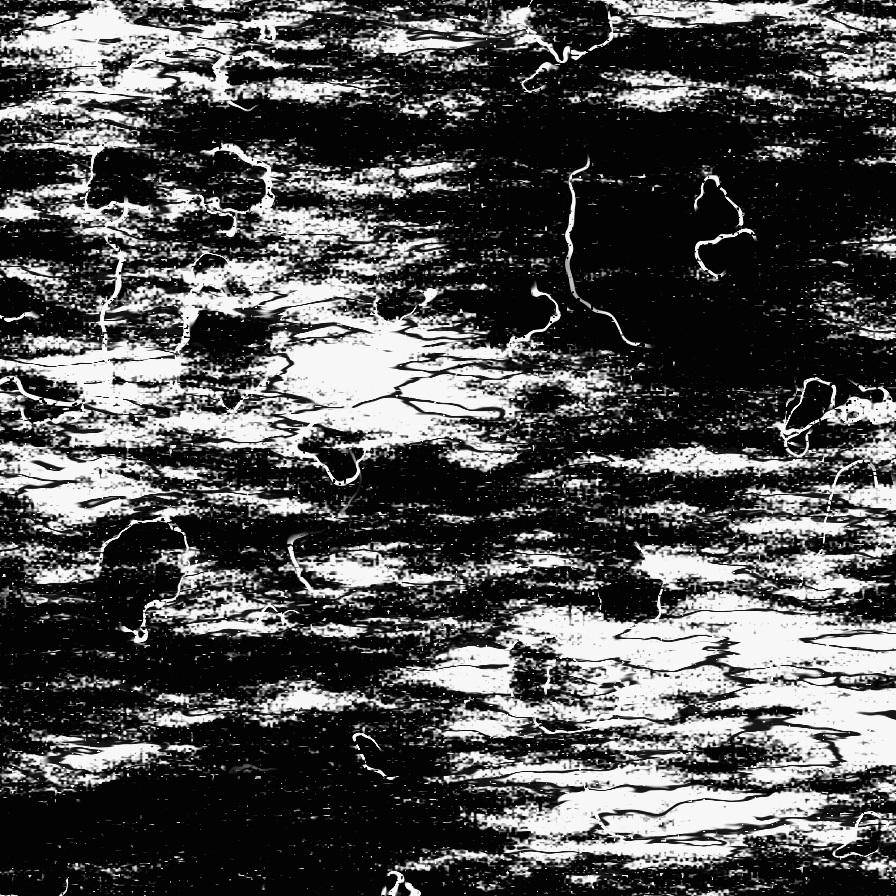
Write a Shadertoy shader that draws this texture.

```glsl
const float BLACK = 0.01;
const float WHITE = 0.97;
const int CURL_COUNT = 30;

float hash(vec2 p) {
    vec3 q = fract(p.xyx * vec3(0.1031, 0.1030, 0.0973));
    q += dot(q, q.yzx + 33.33);
    return fract((q.x + q.y) * q.z);
}

float noise(vec2 p) {
    vec2 cell = floor(p);
    vec2 f = fract(p);
    f = f * f * (3.0 - 2.0 * f);
    float low = mix(hash(cell), hash(cell + vec2(1, 0)), f.x);
    float high = mix(hash(cell + vec2(0, 1)), hash(cell + vec2(1, 1)), f.x);
    return mix(low, high, f.y);
}

// Four octaves, centred on zero
float fbm(vec2 p) {
    float sum = 0.0;
    float weight = 0.533;
    for (int i = 0; i < 4; i++) {
        sum += weight * (noise(p) - 0.5);
        p = p * 2.03 + vec2(17.3, 9.1);
        weight *= 0.5;
    }
    return sum;
}

vec2 wobble(vec2 p, float scale, float amount) {
    return p + amount * vec2(fbm(p * scale + 40.0), fbm(p * scale + 80.0));
}

// Bright and dark quarters with a soft upright seam and a hard level one
float quarterLight(vec2 p, float edge) {
    float side = 2.0 * smoothstep(0.42, 0.58, p.x) - 1.0;
    float below = 1.0 - 2.0 * smoothstep(-edge, edge, p.y - 0.5);
    return side * below;
}

// Level streaks: broad patches, bands and fine layers
float streaks(vec2 p) {
    float patches = fbm(p * vec2(2.6, 5.0) + 11.0);
    float bands = fbm(p * vec2(4.0, 30.0) + 23.0);
    float layers = fbm(p * vec2(15.0, 85.0) + 37.0);
    return 0.9 * patches + 1.05 * bands + 0.9 * layers;
}

// Thin dark wavy splits between layers
float cracks(vec2 p) {
    float level = abs(fbm(p * vec2(8.0, 46.0) + 61.0));
    return 1.0 - smoothstep(0.014, 0.042, level);
}

// Distance to the zero line of a noise field
float threadDistance(vec2 p, float scale) {
    float e = 0.002;
    float f = fbm(p * scale);
    float dx = fbm((p + vec2(e, 0)) * scale) - f;
    float dy = fbm((p + vec2(0, e)) * scale) - f;
    return abs(f) * e / max(length(vec2(dx, dy)), 0.0005);
}

float stroke(float dist, float width, float edge) {
    return 1.0 - smoothstep(width - edge, width + edge, dist);
}

// Open crooked loops: x is line, y is halo, z is shaded inside
vec3 curls(vec2 p, float edge) {
    vec3 result = vec3(0.0);
    vec2 bent = wobble(p, 13.0, 0.11);
    for (int i = 0; i < CURL_COUNT; i++) {
        float id = float(i);
        vec2 centre = vec2(hash(vec2(id, 3.0)), hash(vec2(id, 7.0)));
        float size = hash(vec2(id, 13.0));
        float radius = mix(0.010, 0.065, size * size);
        float turn = 6.2832 * hash(vec2(id, 19.0));
        vec2 q = bent - centre;
        q.y *= mix(0.8, 1.4, hash(vec2(id, 29.0)));
        float dist = length(q) - radius;
        float facing = dot(normalize(q + 0.00001), vec2(cos(turn), sin(turn)));
        float arc = smoothstep(-0.75, -0.45, facing);
        float width = mix(0.0010, 0.0042, noise(p * 24.0 + id));
        float inside = smoothstep(0.006, -0.006, dist) * step(0.35, size);
        result.x = max(result.x, arc * stroke(abs(dist), width, edge));
        result.y = max(result.y, arc * exp(-abs(dist) * 110.0));
        result.z = max(result.z, inside);
    }
    return result;
}

void mainImage(out vec4 fragColor, in vec2 fragCoord) {
    vec2 uv = fragCoord / iResolution.y;
    float edge = 0.7 / iResolution.y;
    vec2 p = uv + vec2(0.0, 0.025 * fbm(uv * vec2(11.0, 15.0)));

    // Grain: fine specks, short dashes and sparse dust
    float speck = noise(uv * vec2(330.0, 420.0)) - 0.5;
    float dash = noise(uv * vec2(70.0, 390.0) + 90.0) - 0.5;
    float dust = smoothstep(0.86, 0.95, noise(uv * vec2(210.0, 390.0) + 150.0));

    // Layered ground
    vec3 curl = curls(uv, edge);
    float margin = smoothstep(0.10, 0.0, uv.x);
    float level = streaks(p) + 0.09 * quarterLight(uv, edge);
    level += 0.38 * speck + 0.18 * dash - 0.16 * margin;
    level += 0.20 * curl.y - 0.20 * curl.z;
    float tone = smoothstep(-0.01, 0.30, level + 0.01);
    tone *= 1.0 - 0.92 * cracks(p);
    tone = max(tone, dust * smoothstep(-0.45, 0.05, level));

    // Pale threads and loops, broken by the grain
    vec2 bent = wobble(uv, 9.0, 0.05);
    float threadMask = smoothstep(0.06, 0.12, fbm(uv * 4.5 + 120.0));
    float threadWidth = mix(0.0008, 0.0036, noise(uv * 20.0 + 5.0));
    float thread = threadMask * stroke(threadDistance(bent, 4.0), threadWidth, edge);
    float wear = smoothstep(-0.42, -0.22, speck + 0.4 * dash);
    tone = max(tone, wear * max(thread, curl.x));

    fragColor = vec4(vec3(mix(BLACK, WHITE, clamp(tone, 0.0, 1.0))), 1.0);
}
```
